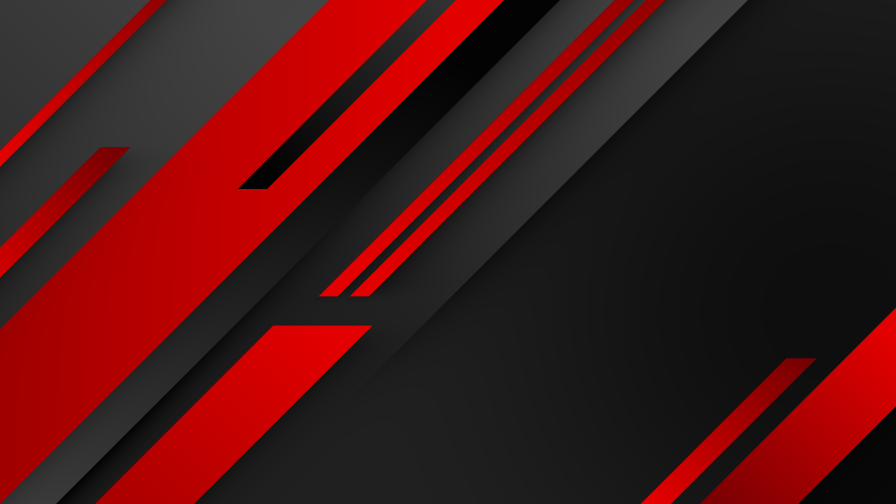
A Shadertoy shader for this background:

```glsl
// Angular dark backdrop: red bars and charcoal slabs cut along 45 degree lines.
// Slabs are painted from right to left, each casting a soft shadow to its right.
// Position is measured across the diagonals (x - y) and along them (x + y).

const float ASPECT = 16.0 / 9.0;
const float FAR = 9.0;             // stands for an open end
const float SHADOW_WIDTH = 0.045;
const float BAR_SHADOW = 0.4;
const vec3 RED_BRIGHT = vec3(0.89, 0.0, 0.0);
const vec3 RED_MID    = vec3(0.66, 0.0, 0.0);
const vec3 RED_DEEP   = vec3(0.47, 0.0, 0.01);
const vec3 BLACK      = vec3(0.012);
const vec3 CHARCOAL   = vec3(0.125);
const vec3 GREY       = vec3(0.265);
const vec2 TWIN_EDGES = vec2(0.220, 0.258);
const float TWIN_STEP = 0.062;

// Coverage that rises from 0 to 1 as the signed distance passes zero.
float cover(float dist) {
    return clamp(dist * iResolution.y + 0.5, 0.0, 1.0);
}

// Linear blend of two colours between two positions along the diagonal.
vec3 ramp(vec3 a, vec3 b, float start, float end, float t) {
    return mix(a, b, clamp((t - start) / (end - start), 0.0, 1.0));
}

// Diagonal bar: edges are its left and right bounds, ends its lower and upper y.
void bar(inout vec3 col, vec2 p, vec2 edges, vec2 ends, vec3 paint, float shadow) {
    float across = p.x - p.y;
    float past = across - edges.y;
    float shade = exp(-max(past, 0.0) / SHADOW_WIDTH) * step(edges.x, across);
    shade *= smoothstep(ends.x - 0.02, ends.x + 0.03, p.y);
    shade *= 1.0 - smoothstep(ends.y - 0.06, ends.y + 0.01, p.y);
    col *= 1.0 - shadow * shade;

    float sides = min(across - edges.x, -past) * 0.70711;
    float caps = min(p.y - ends.x, ends.y - p.y);
    col = mix(col, paint, cover(sides) * cover(caps));
}

void mainImage(out vec4 fragColor, in vec2 fragCoord) {
    vec2 p = fragCoord / iResolution.xy * vec2(ASPECT, 1.0);
    float along = p.x + p.y;
    vec2 open = vec2(-FAR, FAR);

    // Backdrop with a dark pool on the right
    float pool = smoothstep(0.05, 0.95, distance(p, vec2(1.65, 0.38)));
    vec3 col = mix(vec3(0.055), CHARCOAL, pool);

    // Charcoal panel, melting into the backdrop at its lower end
    float panelFade = smoothstep(0.75, 1.5, along);
    vec3 panel = mix(col, ramp(vec3(0.105), GREY, 0.9, 2.3, along), panelFade);
    bar(col, p, vec2(-FAR, 0.484), open, panel, 0.5 * panelFade);

    // Grey to black strip beside the main red band
    vec3 strip = ramp(vec3(0.24), BLACK, 0.05, 1.8, along);
    float stripShadow = mix(0.95, 0.4, smoothstep(0.3, 1.3, along));
    bar(col, p, vec2(-FAR, 0.111), open, strip, stripShadow);

    // Main red band with its dark inlay
    vec3 band = ramp(RED_MID * 0.95, RED_BRIGHT, 0.0, 0.9, p.x);
    bar(col, p, vec2(-FAR, 0.0), open, band, 0.25);
    vec3 inlay = ramp(BLACK, vec3(0.2), 1.2, 1.9, along);
    bar(col, p, vec2(-0.153, -0.095), vec2(0.625, FAR), inlay, 0.0);

    // Grey upper left corner and its two bars
    vec3 corner = ramp(vec3(0.155), GREY, 0.3, 1.5, along);
    bar(col, p, vec2(-FAR, -0.347), open, corner, 0.0);
    vec3 thin = ramp(RED_BRIGHT, RED_MID * 0.9, 0.7, 1.3, along);
    bar(col, p, vec2(-0.701, -0.669), open, thin, BAR_SHADOW);
    vec3 stub = ramp(RED_BRIGHT * 0.92, RED_DEEP, 0.45, 0.93, along);
    bar(col, p, vec2(-0.509, -0.449), vec2(-FAR, 0.708), stub, BAR_SHADOW);

    // Twin stripes on the panel
    vec3 twin = ramp(RED_BRIGHT, RED_MID * 0.9, 1.2, 2.25, along);
    for (int i = 0; i < 2; i++) {
        vec2 edges = TWIN_EDGES + float(i) * TWIN_STEP;
        bar(col, p, edges, vec2(0.412, FAR), twin, BAR_SHADOW);
    }

    // Wide block at the lower left
    vec3 block = ramp(RED_MID, RED_BRIGHT, 0.2, 1.0, along);
    bar(col, p, vec2(0.188, 0.385), vec2(-FAR, 0.354), block, BAR_SHADOW);

    // Lower right group: black corner, wide band, short stripe
    bar(col, p, vec2(1.388, FAR), open, vec3(0.03), 0.0);
    vec3 wide = ramp(RED_DEEP, RED_BRIGHT, 1.4, 2.1, along);
    bar(col, p, vec2(1.388, 1.584), open, wide, BAR_SHADOW);
    vec3 shortStripe = ramp(RED_BRIGHT, RED_DEEP, 1.3, 1.88, along);
    bar(col, p, vec2(1.271, 1.331), vec2(-FAR, 0.289), shortStripe, 0.0);

    fragColor = vec4(col, 1.0);
}
```
